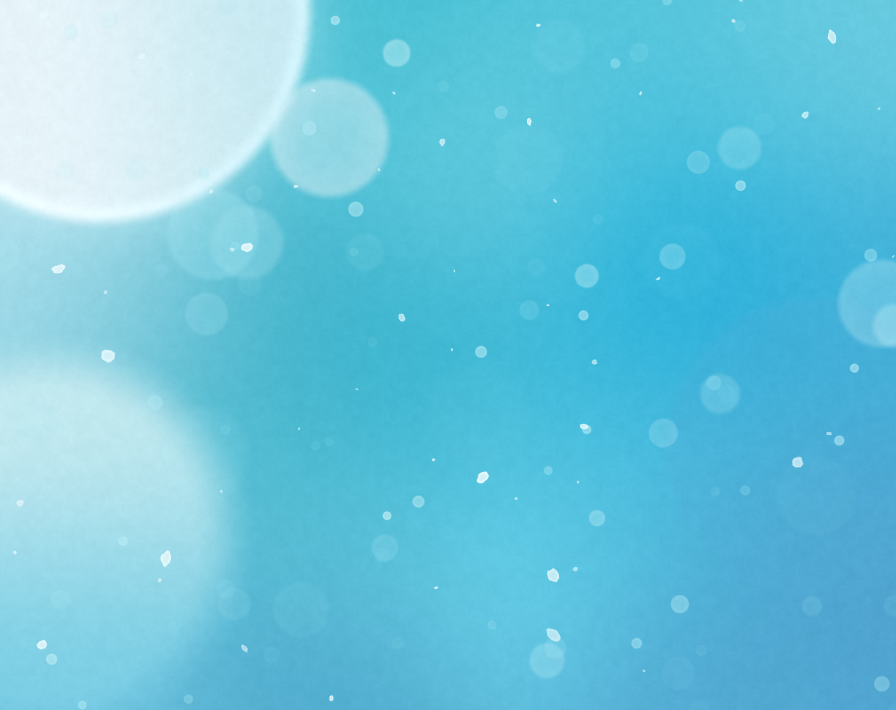
Give the GLSL for this background, as a Shadertoy shader.

```glsl
// Soft turquoise backdrop with pale out-of-focus discs and drifting snow flecks.
#define WASH_FALLOFF 24.0
#define DISC_CELL 0.19
#define DISC_DENSITY 0.72
#define DOT_CELL 0.115
#define DOT_DENSITY 0.62
#define FLAKE_CELL 0.115
#define FLAKE_DENSITY 0.55
#define GRAIN 0.014
#define PALE vec3(0.62, 0.90, 0.95)
#define SNOW vec3(0.92, 0.98, 0.99)

float hash(vec2 p) {
    vec3 q = fract(vec3(p.xyx) * 0.1031);
    q += dot(q, q.yzx + 33.33);
    return fract((q.x + q.y) * q.z);
}

float noise(vec2 p) {
    vec2 i = floor(p), f = fract(p);
    f = f * f * (3.0 - 2.0 * f);
    return mix(mix(hash(i), hash(i + vec2(1, 0)), f.x),
               mix(hash(i + vec2(0, 1)), hash(i + vec2(1, 1)), f.x), f.y);
}

// Accumulates one weighted colour of the backdrop.
void wash(inout vec4 sum, vec2 p, vec2 centre, vec3 colour) {
    vec2 d = p - centre;
    sum += vec4(colour, 1.0) * exp(-WASH_FALLOFF * dot(d, d));
}

vec3 backdrop(vec2 p) {
    vec4 s = vec4(0.0);
    wash(s, p, vec2(0.03, 0.65), vec3(0.68, 0.88, 0.93));
    wash(s, p, vec2(0.20, 0.56), vec3(0.49, 0.79, 0.86));
    wash(s, p, vec2(0.42, 0.52), vec3(0.21, 0.68, 0.77));
    wash(s, p, vec2(0.50, 0.95), vec3(0.25, 0.74, 0.82));
    wash(s, p, vec2(0.66, 0.76), vec3(0.43, 0.81, 0.88));
    wash(s, p, vec2(0.62, 0.49), vec3(0.21, 0.71, 0.83));
    wash(s, p, vec2(0.90, 0.92), vec3(0.32, 0.77, 0.86));
    wash(s, p, vec2(0.98, 0.63), vec3(0.13, 0.69, 0.86));
    wash(s, p, vec2(1.15, 0.90), vec3(0.42, 0.80, 0.88));
    wash(s, p, vec2(1.22, 0.58), vec3(0.26, 0.69, 0.85));
    wash(s, p, vec2(0.72, 0.20), vec3(0.43, 0.83, 0.92));
    wash(s, p, vec2(0.92, 0.32), vec3(0.28, 0.74, 0.87));
    wash(s, p, vec2(1.15, 0.20), vec3(0.31, 0.64, 0.81));
    wash(s, p, vec2(0.43, 0.29), vec3(0.36, 0.76, 0.84));
    wash(s, p, vec2(0.48, 0.02), vec3(0.31, 0.66, 0.80));
    wash(s, p, vec2(0.08, 0.02), vec3(0.42, 0.76, 0.87));
    wash(s, p, vec2(1.00, 0.00), vec3(0.32, 0.66, 0.82));
    return s.rgb / s.a;
}

// Filled disc whose rim is a little brighter than its middle.
float disc(float dist, float radius, float blur) {
    blur = max(blur, 0.8 / iResolution.y);
    float fill = 1.0 - smoothstep(radius - blur, radius + blur, dist);
    return fill * (0.82 + 0.18 * smoothstep(0.3, 1.0, dist / radius));
}

// Scattered round lights; larger ones are fainter.
vec3 scatterDiscs(vec3 col, vec2 p, float cell, float density, vec2 radii, vec2 alphas, float seed) {
    vec2 home = floor(p / cell);
    for (int k = 0; k < 9; k++) {
        vec2 id = home + vec2(k % 3 - 1, k / 3 - 1);
        vec2 key = id + seed;
        if (hash(key) > density) continue;
        vec2 centre = (id + vec2(hash(key + 17.3), hash(key + 41.7))) * cell;
        float size = pow(hash(key + 73.1), 1.8);
        float radius = mix(radii.x, radii.y, size);
        float strength = hash(key + 97.9);
        float alpha = mix(alphas.x, alphas.y, strength * strength) * (1.0 - 0.45 * size);
        float blur = radius * mix(0.05, 0.20, hash(key + 131.0));
        float mask = disc(length(p - centre), radius, blur);
        col = mix(col, mix(PALE, SNOW, 0.55 * strength * strength), mask * alpha);
    }
    return col;
}

// Small bright flecks, stretched and slightly ragged.
vec3 scatterFlakes(vec3 col, vec2 p) {
    vec2 home = floor(p / FLAKE_CELL);
    for (int k = 0; k < 9; k++) {
        vec2 id = home + vec2(k % 3 - 1, k / 3 - 1);
        vec2 key = id + 211.0;
        if (hash(key) > FLAKE_DENSITY) continue;
        vec2 d = p - (id + vec2(hash(key + 11.9), hash(key + 29.3))) * FLAKE_CELL;
        float angle = 6.2832 * hash(key + 53.7);
        d = mat2(cos(angle), sin(angle), -sin(angle), cos(angle)) * d;
        d.x *= mix(1.0, 1.9, hash(key + 67.1));
        float radius = mix(0.0018, 0.0115, pow(hash(key + 83.0), 2.6));
        float ragged = 1.0 + 0.35 * (noise(d / radius * 1.6 + key) - 0.5);
        float mask = disc(length(d) * ragged, radius, 0.0012);
        col = mix(col, SNOW, mask * mix(0.6, 1.0, hash(key + 101.0)));
    }
    return col;
}

void mainImage(out vec4 fragColor, in vec2 fragCoord) {
    vec2 p = fragCoord / iResolution.y;
    vec3 col = backdrop(p);

    // Broad defocused lights behind the scatter
    col = mix(col, vec3(0.33, 0.68, 0.84), 0.25 * disc(length(p - vec2(1.15, 0.37)), 0.21, 0.012));
    float low = length(p - vec2(0.07, 0.24));
    vec3 lowTint = mix(vec3(0.50, 0.82, 0.90), vec3(0.80, 0.93, 0.95), smoothstep(0.02, 0.42, p.y));
    col = mix(col, lowTint, 0.85 * (1.0 - smoothstep(0.20, 0.30, low)));

    col = scatterDiscs(col, p, DISC_CELL, DISC_DENSITY, vec2(0.018, 0.072), vec2(0.08, 0.50), 5.0);
    col = mix(col, PALE, 0.32 * disc(length(p - vec2(0.30, 0.67)), 0.064, 0.005));
    col = mix(col, vec3(0.69, 0.88, 0.92), 0.75 * disc(length(p - vec2(0.464, 0.806)), 0.083, 0.008));

    // Large pale light in the upper corner, with a faint halo
    float high = length(p - vec2(0.14, 0.984));
    col = mix(col, SNOW, 0.30 * exp(-max(high - 0.29, 0.0) * 22.0));
    vec3 highTint = mix(vec3(0.91, 0.96, 0.98), vec3(0.80, 0.92, 0.95), smoothstep(0.05, 0.42, p.x));
    col = mix(col, highTint, 0.95 * (1.0 - smoothstep(0.285, 0.308, high)));
    col += 0.04 * exp(-pow((high - 0.285) / 0.012, 2.0));

    col = scatterDiscs(col, p, DOT_CELL, DOT_DENSITY, vec2(0.006, 0.017), vec2(0.12, 0.75), 120.0);
    col = scatterFlakes(col, p);
    col += GRAIN * (noise(p * 260.0) + noise(p * 90.0) - 1.0);
    fragColor = vec4(clamp(col, 0.0, 1.0), 1.0);
}
```
